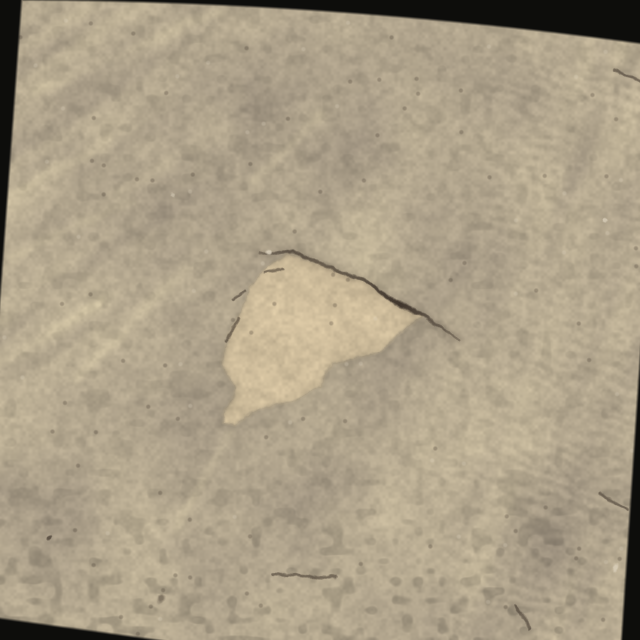
Write a Shadertoy shader that draws this texture.

```glsl
// Dry, worn ground with a pale sandy hollow, a dark crack on its rim and wheel ruts.
// Layered value noise and soft blobs tint the soil; a polygon distance shapes the
// hollow, segment distances draw cracks and ruts, and a tilted frame crops the sheet.

const vec3 BORDER = vec3(0.05, 0.05, 0.045);
const vec3 CLAY   = vec3(0.625, 0.578, 0.505);
const vec3 STRAW  = vec3(0.785, 0.732, 0.615);
const vec3 SAND   = vec3(0.805, 0.735, 0.605);
const vec3 CRACK  = vec3(0.24, 0.20, 0.165);
const vec3 PEBBLE = vec3(0.87, 0.83, 0.75);
const float LEFT_RUT_ANGLE  = 0.58;
const float RIGHT_RUT_ANGLE = 1.22;
const float GRAIN = 0.15;
const float EDGE_WOBBLE = 0.016;

// Outline of the hollow
const vec2 HOLLOW[19] = vec2[19](
    vec2(.449,.605), vec2(.508,.583), vec2(.573,.564), vec2(.625,.525), vec2(.664,.505),
    vec2(.618,.479), vec2(.592,.450), vec2(.521,.434), vec2(.501,.395), vec2(.423,.362),
    vec2(.391,.355), vec2(.371,.336), vec2(.349,.339), vec2(.365,.395), vec2(.349,.434),
    vec2(.358,.479), vec2(.378,.512), vec2(.391,.551), vec2(.423,.586));
// Rim crack: position, half width
const vec3 RIM[7] = vec3[7](
    vec3(.405,.604,.0010), vec3(.455,.609,.0024), vec3(.508,.583,.0018), vec3(.573,.566,.0026),
    vec3(.625,.527,.0042), vec3(.672,.502,.0022), vec3(.715,.472,.0006));
// Soil patches: centre, radius, tone (negative is clay)
const vec4 PATCHES[12] = vec4[12](
    vec4(.40,.81,.07,-.30), vec4(.31,.69,.09,-.25), vec4(.54,.75,.06,-.30), vec4(.71,.57,.07,-.38),
    vec4(.28,.37,.10,-.38), vec4(.50,.24,.09,-.42), vec4(.61,.43,.06,-.35), vec4(.87,.15,.07,-.38),
    vec4(.58,.65,.06,.35), vec4(.19,.24,.06,.22), vec4(.72,.27,.12,.15), vec4(.08,.16,.09,-.28));
// Pale ruts and short dark cracks, as segment end points
const vec4 RUTS[7] = vec4[7](
    vec4(0.,.43,.16,.53), vec4(.12,.41,.29,.58), vec4(0.,.69,.17,.78), vec4(.06,.86,.34,.98),
    vec4(.40,.72,.50,.82), vec4(.28,.18,.36,.32), vec4(.02,.60,.20,.68));
const vec4 TWIGS[7] = vec4[7](
    vec4(.960,.888,1.,.872), vec4(.940,.230,.980,.206), vec4(.805,.055,.828,.020),
    vec4(.415,.571,.441,.577), vec4(.365,.535,.382,.545), vec4(.354,.470,.374,.500),
    vec4(.430,.103,.525,.098));
// Single stones: centre, radius, brightness change
const vec4 STONES[6] = vec4[6](
    vec4(.417,.608,.007,.8), vec4(.270,.697,.005,.5), vec4(.945,.657,.004,.7),
    vec4(.962,.114,.007,.7), vec4(.077,.161,.006,-.7), vec4(.250,.066,.010,-.45));

float hash(vec2 p) {
    vec3 q = fract(vec3(p.xyx) * 0.1031);
    q += dot(q, q.yzx + 33.33);
    return fract((q.x + q.y) * q.z);
}

float noise(vec2 p) {
    vec2 i = floor(p), f = fract(p);
    f = f * f * (3.0 - 2.0 * f);
    return mix(mix(hash(i), hash(i + vec2(1, 0)), f.x),
               mix(hash(i + vec2(0, 1)), hash(i + 1.0), f.x), f.y);
}

float fbm(vec2 p) {
    float sum = 0.0, amp = 0.5;
    for (int i = 0; i < 5; i++) {
        sum += amp * noise(p);
        p = mat2(1.6, 1.2, -1.2, 1.6) * p + 7.3;
        amp *= 0.55;
    }
    return sum;
}

// Coordinates along and across a direction
vec2 along(vec2 p, float angle) {
    float c = cos(angle), s = sin(angle);
    return vec2(c * p.x + s * p.y, c * p.y - s * p.x);
}

// x: distance to segment, y: position along it
vec2 segment(vec2 p, vec2 a, vec2 b) {
    vec2 d = b - a;
    float t = clamp(dot(p - a, d) / dot(d, d), 0.0, 1.0);
    return vec2(length(p - a - d * t), t);
}

float hollowDistance(vec2 p) {
    float d = 1.0, side = 1.0;
    for (int i = 0, j = 18; i < 19; j = i, i++) {
        vec2 a = HOLLOW[i], b = HOLLOW[j], e = b - a, w = p - a;
        d = min(d, segment(p, a, b).x);
        bvec3 c = bvec3(p.y >= a.y, p.y < b.y, e.x * w.y > e.y * w.x);
        if (all(c) || all(not(c))) side = -side;
    }
    return d * side;
}

void mainImage(out vec4 fragColor, in vec2 fragCoord) {
    vec2 p = fragCoord / iResolution.xy;
    float px = 1.0 / iResolution.y;
    vec2 wobble = vec2(fbm(p * 28.0), fbm(p * 28.0 + 40.0)) - 0.5;
    vec2 q = p + EDGE_WOBBLE * wobble;

    // Soil tone: broad mottling, placed patches and directional ruts
    float tone = 0.56 + 0.75 * (fbm(p * 9.0 + 3.0) - 0.55);
    for (int i = 0; i < 12; i++) {
        vec2 d = along(p + 0.07 * wobble - PATCHES[i].xy, 0.9) * vec2(0.75, 1.2) / PATCHES[i].z;
        tone += PATCHES[i].w * exp(-dot(d, d));
    }
    vec2 l = along(q, LEFT_RUT_ANGLE), r = along(q, RIGHT_RUT_ANGLE);
    float leftMask = smoothstep(0.55, 0.1, p.x) * smoothstep(0.3, 0.5, p.y);
    float rightMask = smoothstep(0.62, 0.85, p.x + 0.1 * (0.5 - p.y));
    tone += 0.5 * leftMask * (noise(l * vec2(5.0, 48.0)) - 0.5);
    tone += 0.4 * rightMask * (noise(r * vec2(5.0, 42.0)) - 0.55);
    for (int i = 0; i < 7; i++) {
        float d = segment(q, RUTS[i].xy, RUTS[i].zw).x / 0.009;
        tone += 0.26 * exp(-d * d);
    }
    vec3 col = mix(CLAY, STRAW, clamp(tone, -0.1, 1.1));

    // Tread ridges and clods
    float tread = sin(r.x * 330.0 + 4.0 * noise(p * 25.0));
    col *= 1.0 + 0.035 * rightMask * tread * noise(p * 14.0);
    float clods = smoothstep(0.58, 0.85, noise(p * vec2(55.0, 65.0)));
    col *= 1.0 - clods * (0.06 + 0.07 * smoothstep(0.3, 0.05, p.y));

    // Sandy hollow with a shaded upper rim
    float hollow = hollowDistance(q);
    vec3 sand = SAND * (0.93 + 0.14 * fbm(p * 24.0));
    col = mix(col, sand, smoothstep(0.003 + px, -0.003 - px, hollow));
    col *= 1.0 - 0.10 * exp(-abs(hollow) / 0.004);

    // Fine grain
    float grain = 0.6 * noise(p * 105.0) + 0.4 * noise(p * 210.0 + 9.0) - 0.5;
    col *= 1.0 + GRAIN * grain;

    // Cracks
    float dark = 0.0;
    for (int i = 0; i < 6; i++) {
        vec2 s = segment(q, RIM[i].xy, RIM[i + 1].xy);
        float w = mix(RIM[i].z, RIM[i + 1].z, s.y);
        dark = max(dark, smoothstep(w + 0.003, w * 0.3, s.x) * min(1.0, 0.35 + w * 150.0));
        dark = max(dark, 0.22 * exp(-s.x / 0.006));
    }
    for (int i = 0; i < 7; i++) {
        float d = segment(q, TWIGS[i].xy, TWIGS[i].zw).x;
        dark = max(dark, 0.55 * smoothstep(0.004, 0.0005, d));
    }
    col = mix(col, CRACK, dark);

    // Placed stones and scattered specks
    for (int i = 0; i < 6; i++) {
        float m = smoothstep(1.0, 0.3, length(q - STONES[i].xy) / STONES[i].z);
        col = mix(col, STONES[i].w > 0.0 ? PEBBLE : CRACK, m * abs(STONES[i].w));
    }
    vec2 cell = floor(p * 45.0), f = fract(p * 45.0) - 0.5;
    float pick = hash(cell + 17.0);
    f -= 0.5 * (vec2(hash(cell + 3.0), hash(cell + 8.0)) - 0.5);
    float speck = smoothstep(0.22, 0.06, length(f)) * step(0.93, pick);
    col = mix(col, pick > 0.97 ? PEBBLE : CRACK, 0.28 * speck);

    // Tilted frame
    float inside = min(min(1.0 - 0.068 * p.x * p.x - p.y, p.x - 0.0725 * (p.y - 0.531)),
                       min(1.0 - 0.066 * (0.44 - p.y) - p.x, p.y - 0.034 + 0.1377 * p.x));
    col = mix(BORDER, col, smoothstep(-0.0015 - px, 0.0015 + px, inside));
    fragColor = vec4(col, 1.0);
}
```
